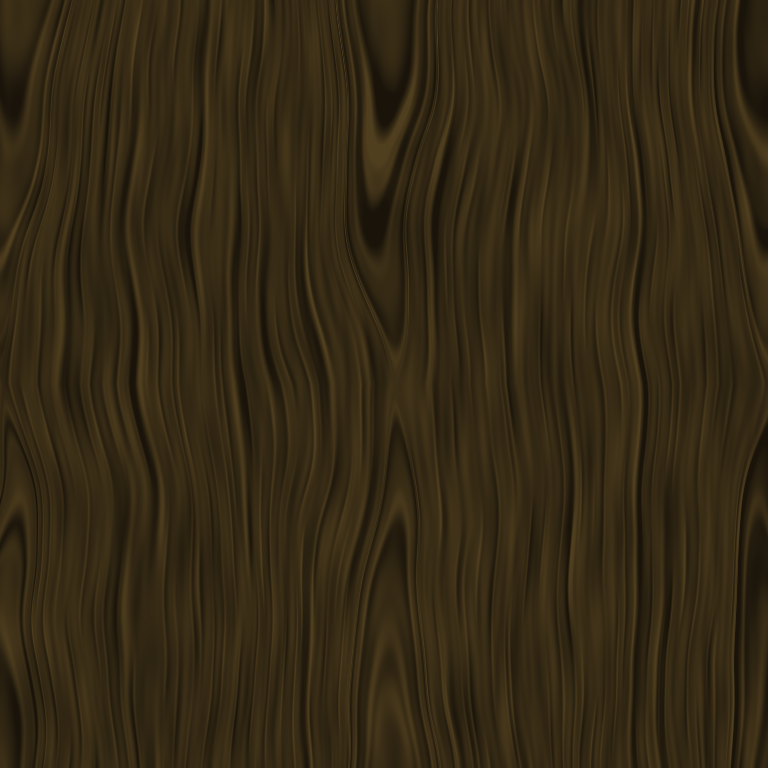
A WebGL 1 fragment shader for this texture:

```glsl
precision highp float;

uniform vec2 u_resolution;

const vec3 DARK_BROWN = vec3(0.098, 0.076, 0.038);
const vec3 LIGHT_BROWN = vec3(0.315, 0.247, 0.120);
const float BASE_TONE = 0.535;

const float KNOT_X = 0.51;
const float KNOT_PERIOD = 0.5;
const float KNOT_WIDTH_TOP = 0.078;
const float KNOT_WIDTH_BOTTOM = 0.062;
const float KNOT_SOFTNESS = 0.15;
const float KNOT_SHADE = 0.06;
const float RING_COUNT = 4.5;
const float RING_STRENGTH = 0.75;

const float WOBBLE_BROAD = 0.045;
const float WOBBLE_SMALL = 0.018;

const float GROOVE_COUNT = 17.0;
const float GROOVE_WIDTH = 0.0038;
const float HAIRLINE_COUNT = 60.0;
const float HAIRLINE_WIDTH = 0.0016;
const float HAIRLINE_STRENGTH = 0.65;
const float SHADOW = 0.44;
const float HIGHLIGHT = 0.36;

const float BAND_STRENGTH = 0.13;
const float STROKE_STRENGTH = 0.24;
const float FIBRE_STRENGTH = 0.26;
const float CROSS_STRENGTH = 0.22;

float hash(vec2 p) {
  vec3 q = fract(p.xyx * vec3(0.1031, 0.1030, 0.0973));
  q += dot(q, q.yzx + 33.33);
  return fract((q.x + q.y) * q.z);
}

float cornerSlope(vec2 cell, vec2 offset) {
  float angle = 6.2832 * hash(cell);
  return dot(vec2(cos(angle), sin(angle)), offset);
}

float gradientNoise(vec2 p) {
  vec2 cell = floor(p);
  vec2 f = p - cell;
  vec2 u = f * f * f * (f * (f * 6.0 - 15.0) + 10.0);
  vec2 e = vec2(1.0, 0.0);
  float low = mix(cornerSlope(cell, f), cornerSlope(cell + e.xy, f - e.xy), u.x);
  float high = mix(cornerSlope(cell + e.yx, f - e.yx),
                   cornerSlope(cell + e.xx, f - e.xx), u.x);
  return mix(low, high, u.y);
}

// Position across the grain (x) and depth inside a knot (y).
vec2 grainField(vec2 p) {
  float x = p.x - KNOT_X;
  x += WOBBLE_BROAD * gradientNoise(p * vec2(3.0, 2.6) + 4.7);
  x += WOBBLE_SMALL * gradientNoise(p * vec2(8.0, 6.0) + 19.3);

  float cell = floor(x / KNOT_PERIOD + 0.5);
  float d = x - cell * KNOT_PERIOD;
  float edge = 2.0 * d / KNOT_PERIOD;
  float fade = 1.0 - edge * edge;

  // Knots widen from a pinch at mid height, pushing the grain aside.
  float knotWidth = p.y > 0.5 ? KNOT_WIDTH_TOP : KNOT_WIDTH_BOTTOM;
  float rise = abs(2.0 * p.y - 1.0);
  float w = knotWidth * rise * (1.5 - 0.5 * rise) * fade;
  float q = d * d - w * w;
  float soft = KNOT_SOFTNESS * w * w;
  float s = sqrt(abs(q) + soft) - sqrt(soft);
  float side = (q > 0.0 && d < 0.0) ? -1.0 : 1.0;
  float depth = q < 0.0 ? s / knotWidth : 0.0;
  return vec2(cell * KNOT_PERIOD + side * s, depth);
}

// A dark crack with a soft shadow on one side and a lit lip on the other.
float crack(float d) {
  float falloff = d * (d > 0.0 ? 0.45 : 1.1);
  return HIGHLIGHT * exp(-1.2 * (d + 2.0) * (d + 2.0))
       - SHADOW * exp(-falloff * falloff);
}

float grooves(vec2 p, float count, float width, float breakRate) {
  float first = floor(p.x * count);
  float sum = 0.0;
  for (int i = -1; i <= 1; i++) {
    float id = first + float(i);
    float jitter = 0.7 * (hash(vec2(id, count)) - 0.5);
    float side = hash(vec2(id, count + 9.0)) < 0.5 ? -1.0 : 1.0;
    float d = side * (p.x - (id + 0.5 + jitter) / count) / width;
    float along = gradientNoise(vec2(id * 7.37 + count, p.y * breakRate));
    sum += smoothstep(-0.18, 0.22, along) * crack(d);
  }
  return sum;
}

float knotRings(float depth) {
  float d = 8.0 * (fract(depth * RING_COUNT) - 0.5);
  return smoothstep(0.0, 0.08, depth) * crack(d);
}

void main() {
  vec2 p = gl_FragCoord.xy / u_resolution;
  vec2 field = grainField(p);
  vec2 grain = vec2(field.x, p.y);
  vec2 slanted = vec2(mix(field.x, p.x - KNOT_X, 0.5), p.y);

  // Painted streaks, from broad bands to fine fibres.
  float tone = BASE_TONE;
  tone += BAND_STRENGTH * gradientNoise(grain * vec2(15.0, 2.5) + 31.0);
  tone += STROKE_STRENGTH * gradientNoise(grain * vec2(50.0, 5.0) + 57.0);
  tone += FIBRE_STRENGTH * gradientNoise(grain * vec2(115.0, 8.0) + 83.0);
  tone += CROSS_STRENGTH * gradientNoise(slanted * vec2(100.0, 9.0) + 11.0);

  // Cracks, hairlines and rings follow the same grain.
  tone += grooves(grain, GROOVE_COUNT, GROOVE_WIDTH, 2.2);
  tone += HAIRLINE_STRENGTH * grooves(grain, HAIRLINE_COUNT, HAIRLINE_WIDTH, 5.0);
  tone += RING_STRENGTH * knotRings(field.y);
  tone -= KNOT_SHADE * smoothstep(0.2, 0.8, field.y);

  gl_FragColor = vec4(mix(DARK_BROWN, LIGHT_BROWN, clamp(tone, 0.0, 1.0)), 1.0);
}
```
